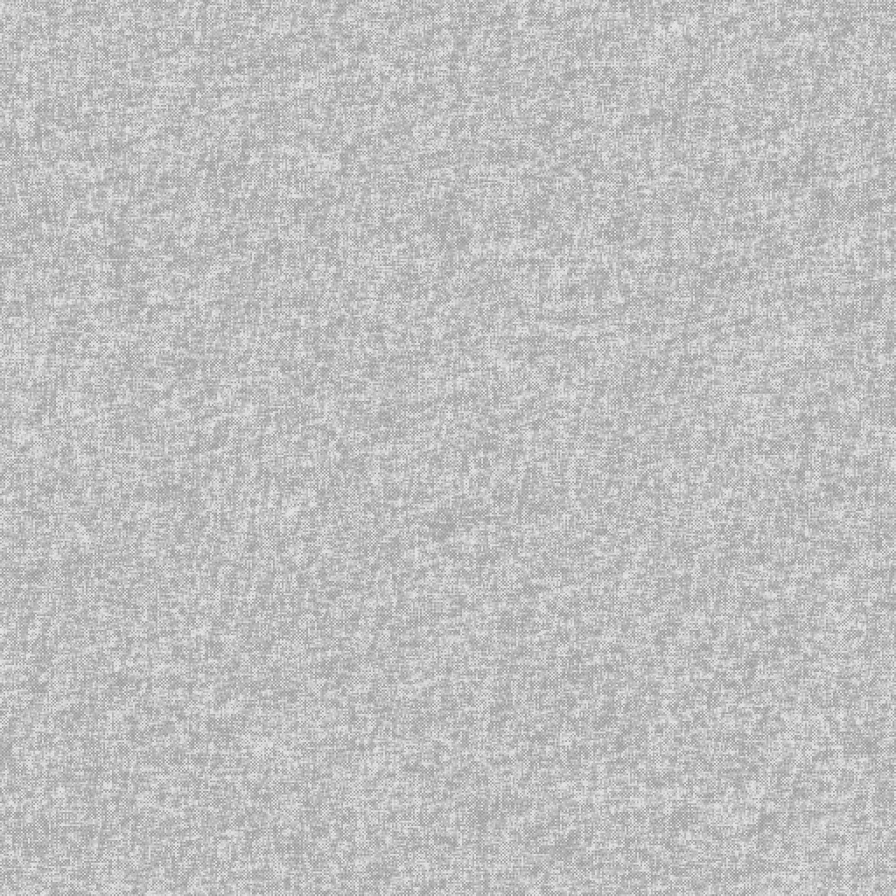
A WebGL 1 fragment shader for this texture:

```glsl
precision highp float;
// Grey plain-weave cloth with a fine checkered grain and short pale yarn flecks.

uniform vec2 u_resolution;

const float THREADS = 512.0;       // threads across the canvas, each way
const float FLECK_LENGTH = 5.0;    // fleck size, in threads
const float FLECK_WIDTH = 1.4;
const float KNOT_SHARE = 0.36;     // share of the change from crossing to crossing
const float BASE_TONE = 0.585;
const float RELIEF = 0.11;         // brightness of warp crossings over weft ones
const float FLECK = 0.28;          // brightness of pale yarn over grey yarn
const float DARKEST = 0.59;
const float LIGHTEST = 0.89;
const float EDGE_SHARPNESS = 3.0;  // crispness of the crossings
const float PI = 3.14159265;
const int SAMPLES = 4;             // antialiasing samples per axis

float hash(vec2 p) {
  vec3 q = fract(vec3(p.xyx) * 0.1031);
  q += dot(q, q.yzx + 33.33);
  return fract((q.x + q.y) * q.z);
}

float valueNoise(vec2 p) {
  vec2 cell = floor(p);
  vec2 t = smoothstep(0.0, 1.0, p - cell);
  float low = mix(hash(cell), hash(cell + vec2(1.0, 0.0)), t.x);
  float high = mix(hash(cell + vec2(0.0, 1.0)), hash(cell + vec2(1.0, 1.0)), t.x);
  return mix(low, high, t.y);
}

// Paleness of a yarn: flecks stretched along the thread plus single knots.
float yarnPaleness(float thread, float along, float seed) {
  float shift = 5.0 * hash(vec2(floor(thread / FLECK_WIDTH), seed));
  float fleck = valueNoise(vec2(thread / FLECK_WIDTH, along / FLECK_LENGTH) + seed + shift);
  float knot = hash(vec2(thread + seed + 613.0, floor(along) + seed));
  float pale = smoothstep(0.2, 0.85, mix(fleck, knot, KNOT_SHARE));
  return pow(pale, 1.3);
}

// Brightness of the cloth; warp and weft take turns on top, cell by cell.
float weave(vec2 p) {
  float over = sin(PI * p.x) * sin(PI * p.y);
  float warpShare = 0.5 + 0.5 * clamp(EDGE_SHARPNESS * over, -1.0, 1.0);
  vec2 thread = floor(p);
  float warpPale = yarnPaleness(thread.x, p.y, 17.0);
  float weftPale = yarnPaleness(thread.y, p.x, 911.0);
  return BASE_TONE + RELIEF * warpShare + FLECK * mix(weftPale, warpPale, warpShare);
}

void main() {
  float tone = 0.0;
  for (int j = 0; j < SAMPLES; j++) {
    for (int i = 0; i < SAMPLES; i++) {
      vec2 offset = (vec2(float(i), float(j)) + 0.5) / float(SAMPLES) - 0.5;
      vec2 uv = (gl_FragCoord.xy + offset) / u_resolution.y;
      tone += weave(uv * THREADS);
    }
  }
  tone /= float(SAMPLES * SAMPLES);
  gl_FragColor = vec4(vec3(clamp(tone, DARKEST, LIGHTEST)), 1.0);
}
```
